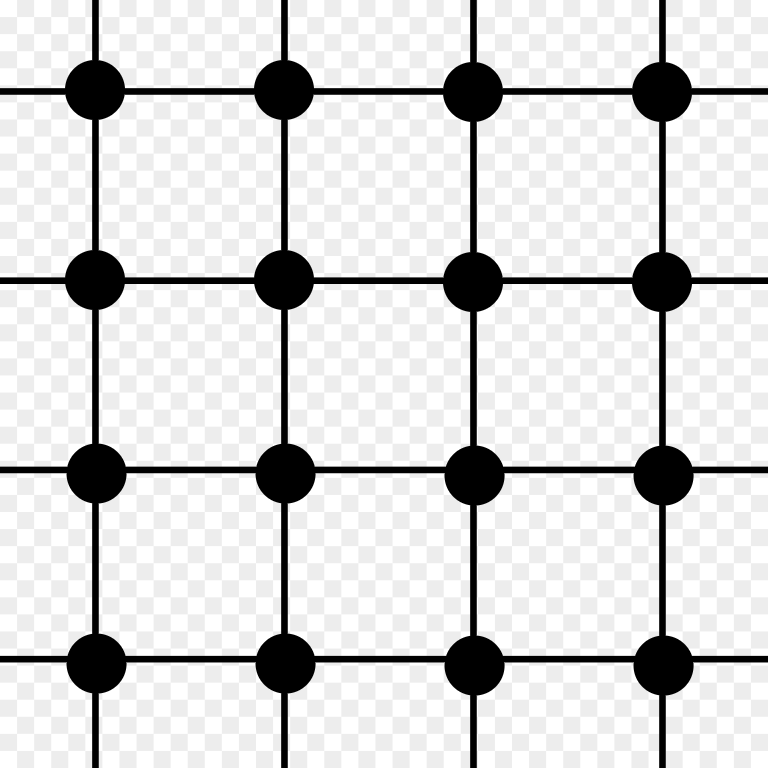
A WebGL 2 fragment shader for this pattern:

```glsl
#version 300 es
precision highp float;
// Black four by four lattice with a round dot near each crossing, over a pale checkerboard.

uniform vec2 u_resolution;
out vec4 fragColor;

// Antialiased coverage of a signed distance (negative inside).
float fill(float dist, float pixel) {
    return clamp(0.5 - dist / pixel, 0.0, 1.0);
}

// Smoothed checkerboard: 1 where column and row have equal parity.
float checker(vec2 cell, float cellPixel) {
    vec2 edgeDist = 0.5 - 2.0 * abs(fract(cell * 0.5 + 0.25) - 0.5);
    vec2 side = clamp(2.0 * edgeDist / cellPixel, -1.0, 1.0);
    return 0.5 + 0.5 * side.x * side.y;
}

void main() {
    float pixel = 1.0 / min(u_resolution.x, u_resolution.y);
    vec2 p = gl_FragCoord.xy / u_resolution;
    p.y = 1.0 - p.y; // rows count downward

    // Pale backdrop
    vec3 color = mix(vec3(0.93), vec3(1.0), checker(p * 45.0, 45.0 * pixel));

    // Nearest crossing, as column and row from 0 to 3
    vec2 pitch = vec2(0.2461, 0.2464);
    vec2 firstCrossing = vec2(0.1243, 0.1191);
    vec2 id = clamp(round((p - firstCrossing) / pitch), 0.0, 3.0);

    // Grid lines
    vec2 lineDist = abs(p - firstCrossing - id * pitch) - 0.0043;
    float ink = fill(min(lineDist.x, lineDist.y), pixel);

    // Dots drift slightly between the halves of the lattice
    vec2 laterHalf = step(2.0, id);
    vec2 dot0 = vec2(0.1237, 0.1172) + id * vec2(0.2461, 0.2474);
    dot0 += vec2(0.002 * laterHalf.y, 0.0026 * laterHalf.x + 0.0046 * laterHalf.y);
    ink = max(ink, fill(length(p - dot0) - 0.0391, pixel));

    fragColor = vec4(mix(color, vec3(0.0), ink), 1.0);
}
```
